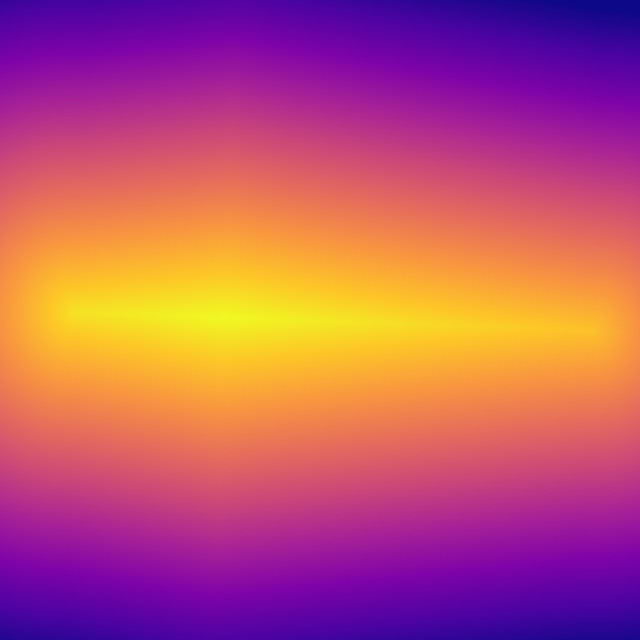
Reproduce this background procedurally as a WebGL 2 fragment shader.

```glsl
#version 300 es
precision highp float;
// Soft glow around a slightly tilted line, coloured from yellow through orange to deep violet.

#define LINE_START vec2(0.117, 0.512)
#define LINE_END vec2(0.925, 0.484)
#define PEAK_POSITION 0.29   // brightest place along the line, 0 to 1
#define ALONG_FALLOFF 0.19   // dimming along the line, away from the peak
#define ACROSS_FALLOFF 1.72  // dimming per unit of distance from the line

uniform vec2 u_resolution;
out vec4 fragColor;

// Heat ramp from navy (0) to bright yellow (1)
const vec3 HEAT_RAMP[9] = vec3[9](
    vec3(0.050, 0.030, 0.528),
    vec3(0.294, 0.012, 0.631),
    vec3(0.494, 0.012, 0.658),
    vec3(0.658, 0.134, 0.588),
    vec3(0.798, 0.280, 0.470),
    vec3(0.902, 0.425, 0.360),
    vec3(0.973, 0.585, 0.252),
    vec3(0.993, 0.771, 0.155),
    vec3(0.940, 0.975, 0.131));

vec3 heatColor(float heat) {
    float position = clamp(heat, 0.0, 1.0) * 8.0;
    int stop = min(int(position), 7);
    return mix(HEAT_RAMP[stop], HEAT_RAMP[stop + 1], position - float(stop));
}

// Distance to a segment (x) and the nearest place along it, 0 to 1 (y)
vec2 segmentDistance(vec2 point, vec2 start, vec2 end) {
    vec2 toPoint = point - start;
    vec2 axis = end - start;
    float along = clamp(dot(toPoint, axis) / dot(axis, axis), 0.0, 1.0);
    return vec2(length(toPoint - axis * along), along);
}

void main() {
    vec2 uv = gl_FragCoord.xy / u_resolution;
    vec2 nearest = segmentDistance(uv, LINE_START, LINE_END);

    // Heat drops with distance from the line and from its brightest place
    float heat = 1.0 - ACROSS_FALLOFF * nearest.x
                     - ALONG_FALLOFF * abs(nearest.y - PEAK_POSITION);

    fragColor = vec4(heatColor(heat), 1.0);
}
```
